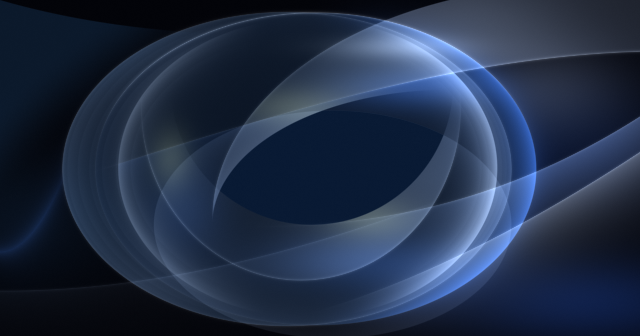
Write a WebGL 2 fragment shader that draws this background.

```glsl
#version 300 es
precision highp float;
// Translucent silk ribbons swirling around a dark navy eye.
// Ellipses and cubic curves give signed distances; each one lights a veil
// that is bright at its rim and fades inward, added over a dark backdrop.

#define SPAN 1.905        // width of the layout in canvas heights
#define EDGE 0.0025       // softness of ribbon borders
#define RIM 0.0028        // thickness of rim lights
#define RING_COUNT 6      // faint rings between the main ones
#define GRAIN 0.006       // dither strength
#define SILVER vec3(0.50, 0.53, 0.57)
#define SLATE vec3(0.25, 0.28, 0.33)
#define BLUE vec3(0.15, 0.27, 0.52)
#define NAVY vec3(0.034, 0.102, 0.205)
#define OLIVE vec3(0.14, 0.14, 0.08)

uniform vec2 u_resolution;
out vec4 fragColor;

float hash(vec2 p) {
    vec3 q = fract(vec3(p.xyx) * 0.1031);
    q += dot(q, q.yzx + 33.33);
    return fract((q.x + q.y) * q.z);
}

// Approximate distance to an ellipse, positive inside.
float ellipse(vec2 p, vec2 center, vec2 radius) {
    vec2 q = p - center;
    float k = length(q / radius);
    return k * (1.0 - k) / max(length(q / (radius * radius)), 1e-4);
}

// Cubic through four heights placed at thirds of the width.
float curve(float u, vec4 h) {
    float t = 3.0 * u, a = t - 1.0, b = t - 2.0, c = t - 3.0;
    return -h.x * a * b * c / 6.0 + h.y * t * b * c / 2.0
         - h.z * t * a * c / 2.0 + h.w * t * a * b / 6.0;
}

float cover(float d) { return smoothstep(-EDGE, EDGE, d); }
float veil(float d, float fade) { return cover(d) * exp(-max(d, 0.0) / fade); }
float rim(float d) { return exp(-abs(d) / RIM); }

float glow(vec2 p, vec2 center, vec2 size) {
    vec2 q = (p - center) / size;
    return exp(-dot(q, q));
}

void main() {
    vec2 p = gl_FragCoord.xy / u_resolution.y;
    float u = p.x / SPAN;

    // Signed distances of the flowing curves
    float sweep = p.y - curve(u, vec4(0.40, 0.60, 0.767, 0.847));
    float upper = curve(u, vec4(0.43, 0.33, 0.381, 0.653)) - p.y;
    float lower = curve(u, vec4(0.00, 0.00, 0.195, 0.547)) - p.y;
    float floorLine = curve(u, vec4(0.134, 0.203, 0.39, 0.653)) - p.y;
    float shoulder = p.y - curve(u, vec4(0.46, 0.91, 0.90, 0.30));
    float crest = curve(u, vec4(1.0, 0.90, 0.90, 0.90)) - p.y;
    float streak = (p.y - 0.25 - 6.2 * p.x * p.x) / (1.0 + 8.0 * p.x);

    // Signed distances of the rings and crescents
    float outerRing = ellipse(p, vec2(0.854, 0.497), vec2(0.668, 0.467));
    float innerRing = ellipse(p, vec2(0.916, 0.500), vec2(0.564, 0.445));
    float blueRing = ellipse(p, vec2(0.940, 0.497), vec2(0.656, 0.465));
    float bladeOut = ellipse(p, vec2(1.733, 0.344), vec2(1.101, 0.703));
    float bladeIn = ellipse(p, vec2(1.337, 0.332), vec2(0.705, 0.401));
    float bowlOut = ellipse(p, vec2(0.896, 0.678), vec2(0.475, 0.512));
    float bowlIn = ellipse(p, vec2(0.928, 0.752), vec2(0.421, 0.421));
    float lid = ellipse(p, vec2(0.990, 0.332), vec2(0.532, 0.339));

    float left = 1.0 - smoothstep(0.35, 0.75, p.x);
    float right = smoothstep(0.95, 1.4, p.x);
    float side = smoothstep(0.1, 0.55, abs(p.x - 0.916));
    float outside = 1.0 - cover(max(outerRing, blueRing));

    // Backdrop with broad pools of light
    vec3 col = vec3(0.010, 0.014, 0.034);
    col += vec3(0.035, 0.085, 0.135) * left * cover(crest) * smoothstep(-0.05, 0.22, shoulder);
    col += vec3(0.02, 0.05, 0.08) * glow(p, vec2(0.05, 0.35), vec2(0.28, 0.2));
    col += BLUE * 0.35 * exp(-abs(streak) / 0.02) * outside * smoothstep(0.3, 0.1, p.x);
    col += vec3(0.04, 0.10, 0.24) * glow(p, vec2(1.75, 0.10), vec2(0.40, 0.13));
    col += vec3(0.14, 0.15, 0.17) * outside * glow(p, vec2(1.62, 0.74), vec2(0.24, 0.14));
    col += vec3(0.02, 0.05, 0.12) * glow(p, vec2(1.72, 0.58), vec2(0.3, 0.2));
    col += vec3(0.035, 0.070, 0.110) * (1.0 - outside);

    // Upper right sheet and the long sweep line
    float sheet = smoothstep(0.8, 1.25, p.x) * cover(sweep) * cover(bladeOut);
    col += SLATE * sheet * (0.42 + 0.55 * glow(p, vec2(1.38, 0.92), vec2(0.3, 0.16)));
    col += SILVER * rim(sweep) * (0.12 + 0.3 * right) * smoothstep(0.25, 0.5, p.x);
    col += BLUE * veil(-sweep, 0.07) * cover(innerRing) * (0.12 + 0.4 * right);

    // Main rings
    col += SLATE * veil(outerRing, 0.10) * (0.12 + 0.28 * side);
    col += SILVER * rim(outerRing) * 0.18;
    col += SILVER * veil(innerRing, 0.05) * side * mix(0.28, 0.55, right);
    col += SILVER * exp(-abs(innerRing) / 0.02) * side * 0.16;
    float blueArc = smoothstep(0.9, 1.45, p.x);
    col += BLUE * veil(blueRing, 0.06) * (0.04 + 0.65 * blueArc);
    col += BLUE * exp(-abs(blueRing) / 0.04) * blueArc * 0.35;
    col += SILVER * rim(blueRing) * (0.06 + 0.4 * smoothstep(0.55, 0.95, p.y));
    for (int i = 0; i < RING_COUNT; i++) {
        float f = (float(i) + 0.5) / float(RING_COUNT);
        float ring = mix(outerRing, innerRing, f) - 0.06 * f * f;
        col += SLATE * veil(ring, 0.03) * side * 0.06;
    }

    // Colour pools within the swirl
    col += BLUE * 0.40 * glow(p, vec2(1.25, 0.74), vec2(0.22, 0.06));
    col += BLUE * 0.35 * glow(p, vec2(1.10, 0.22), vec2(0.30, 0.08));
    col += BLUE * 0.22 * glow(p, vec2(0.55, 0.38), vec2(0.12, 0.14));
    col += OLIVE * glow(p, vec2(0.51, 0.53), vec2(0.06, 0.09));
    col += SILVER * 0.35 * glow(p, vec2(1.18, 0.86), vec2(0.20, 0.035));

    // Eye, then the crescents that frame it
    float eye = min(min(bladeIn, bowlIn), lid);
    col = mix(col, NAVY, 0.95 * cover(eye));
    col += SLATE * veil(lid, 0.10) * cover(-eye) * 0.25;
    float blade = cover(bladeOut) * cover(-bladeIn) * smoothstep(0.33, 0.40, p.y);
    float bladeFade = 1.0 - smoothstep(0.95, 1.35, p.x);
    col += SLATE * blade * bladeFade * (0.28 + 0.4 * exp(min(bladeIn, 0.0) / 0.06));
    col += SILVER * rim(bladeOut) * bladeFade * smoothstep(0.34, 0.45, p.y) * 0.2;
    float bowlFade = 1.0 - smoothstep(0.45, 0.75, p.y);
    float bowl = cover(bowlOut) * cover(-bowlIn) * bowlFade;
    col += SLATE * bowl * (0.12 + 0.5 * smoothstep(0.7, 1.2, p.x));
    col += SILVER * rim(bowlOut) * bowlFade * 0.25;
    col += OLIVE * (bowl * glow(p, vec2(1.10, 0.35), vec2(0.13, 0.06))
                  + blade * glow(p, vec2(0.88, 0.68), vec2(0.15, 0.06)));

    // Ribbons leaving to the lower right, and the faint floor line
    float flow = smoothstep(0.9, 1.75, p.x);
    col += mix(BLUE, SILVER, 0.5) * veil(upper, 0.16) * cover(-lower) * flow * 0.6;
    col += SILVER * rim(upper) * smoothstep(0.7, 1.5, p.x) * 0.25;
    col += SILVER * veil(lower, 0.11) * flow * 0.62;
    col += SILVER * rim(lower) * flow * 0.35;
    col += SLATE * (veil(floorLine, 0.12) * 0.12 + rim(floorLine) * 0.2) * (1.0 - right);

    col += GRAIN * (hash(gl_FragCoord.xy) - 0.5);
    fragColor = vec4(clamp(col, 0.0, 1.0), 1.0);
}
```
